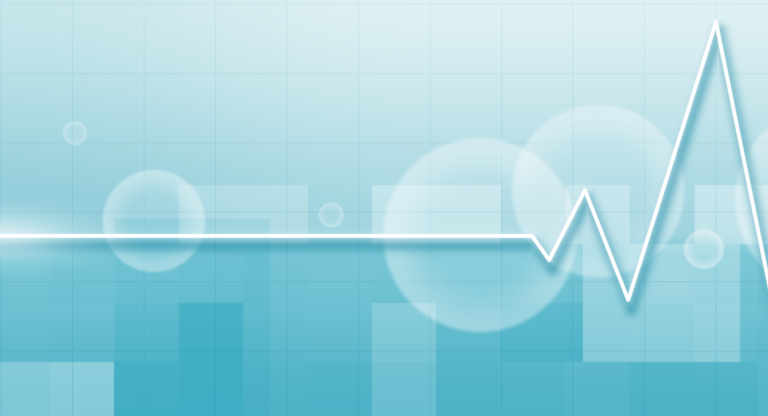
Give the GLSL for this background, as a Shadertoy shader.

```glsl
const vec2 SPAN = vec2(1.846, 1.0);
const vec3 SKY_TOP = vec3(0.875, 0.942, 0.952);
const vec3 SKY_LOW = vec3(0.600, 0.820, 0.867);
const vec3 WATER_TOP = vec3(0.480, 0.780, 0.840);
const vec3 WATER_LOW = vec3(0.310, 0.700, 0.780);
const vec3 DEEP = vec3(0.150, 0.640, 0.740);
const vec3 SHADOW = vec3(0.080, 0.520, 0.630);
const vec3 WHITE = vec3(1.0);
const float HORIZON = 0.433;
const vec2 TILE_SIZE = vec2(0.1548, 0.1418);
const vec2 TILE_ORIGIN = vec2(0.274, 0.130);
const float TILE_CONTRAST = 0.10;
const vec2 GRID_SIZE = vec2(0.1719, 0.1668);
const vec2 GRID_ORIGIN = vec2(0.0024, 0.156);
const float GRID_STRENGTH = 0.20;
const float TRACE_RADIUS = 0.0046;
const vec2 SHADOW_OFFSET = vec2(0.008, -0.022);

// Panels: left, bottom, right, top; positive tints lighten, negative deepen
const int PANELS = 11;
const vec4 PANEL[PANELS] = vec4[PANELS](
    vec4(0.274, 0.000, 0.649, 0.474), vec4(0.430, 0.413, 0.740, 0.555),
    vec4(0.894, 0.413, 1.204, 0.555), vec4(1.360, 0.413, 1.514, 0.555),
    vec4(1.670, 0.413, 1.900, 0.555), vec4(1.401, 0.130, 1.779, 0.413),
    vec4(-0.10, -0.10, 0.274, 0.130), vec4(0.430, -0.10, 0.584, 0.272),
    vec4(0.894, -0.10, 1.048, 0.272), vec4(1.204, 0.130, 1.401, 0.272),
    vec4(0.274, -0.10, 0.430, 0.130));
const float PANEL_TINT[PANELS] = float[PANELS](
    -0.16, 0.20, 0.30, 0.25, 0.34, 0.27, 0.28, -0.36, 0.15, -0.18, -0.30);

// Bubbles: centre, radius, opacity
const int BUBBLES = 7;
const vec4 BUBBLE[BUBBLES] = vec4[BUBBLES](
    vec4(0.180, 0.680, 0.029, 0.28), vec4(0.370, 0.469, 0.123, 0.36),
    vec4(0.796, 0.483, 0.030, 0.30), vec4(1.154, 0.435, 0.233, 0.38),
    vec4(1.438, 0.541, 0.207, 0.34), vec4(1.692, 0.401, 0.048, 0.38),
    vec4(1.995, 0.520, 0.228, 0.36));

const int KNOTS = 7;
const vec2 TRACE[KNOTS] = vec2[KNOTS](
    vec2(-0.1, 0.433), vec2(1.279, 0.433), vec2(1.320, 0.375),
    vec2(1.406, 0.543), vec2(1.510, 0.279), vec2(1.721, 0.947),
    vec2(1.880, 0.160));

float hash(vec2 cell) {
    vec3 h = fract(vec3(cell.xyx) * 0.1031);
    h += dot(h, h.yzx + 33.33);
    return fract((h.x + h.y) * h.z);
}

float boxDistance(vec2 p, vec4 box) {
    vec2 d = max(box.xy - p, p - box.zw);
    return max(d.x, d.y);
}

float segmentDistance(vec2 p, vec2 a, vec2 b) {
    vec2 ab = b - a;
    return length(p - a - ab * clamp(dot(p - a, ab) / dot(ab, ab), 0.0, 1.0));
}

float traceDistance(vec2 p) {
    float d = 10.0;
    for (int i = 0; i < KNOTS - 1; i++)
        d = min(d, segmentDistance(p, TRACE[i], TRACE[i + 1]));
    return d;
}

float coverage(float d, float soft) {
    return 1.0 - smoothstep(-soft, soft, d);
}

vec3 tint(vec3 base, float amount) {
    return mix(base, amount > 0.0 ? WHITE : DEEP, abs(amount));
}

vec3 backdrop(vec2 p) {
    vec3 sky = mix(SKY_LOW, SKY_TOP, smoothstep(0.30, 1.05, p.y));
    sky -= vec3(0.09, 0.04, 0.03) * (1.0 - smoothstep(0.0, 1.0, p.x));
    vec3 water = mix(WATER_LOW, WATER_TOP, smoothstep(0.0, HORIZON, p.y));
    return mix(water, sky, smoothstep(HORIZON - 0.05, HORIZON + 0.01, p.y));
}

void mainImage(out vec4 fragColor, in vec2 fragCoord) {
    vec2 p = fragCoord / iResolution.xy * SPAN;
    float aa = 1.0 / iResolution.y;
    vec3 color = backdrop(p);

    // Faint random tiles, then the distinct panels
    float variation = hash(floor((p - TILE_ORIGIN) / TILE_SIZE) + 17.0) - 0.5;
    color = tint(color, variation * TILE_CONTRAST * step(p.y, 0.413));
    for (int i = 0; i < PANELS; i++)
        color = tint(color, PANEL_TINT[i] * coverage(boxDistance(p, PANEL[i]), aa));

    // Thin ruled grid, fading upwards
    vec2 toLine = abs(fract((p - GRID_ORIGIN) / GRID_SIZE + 0.5) - 0.5) * GRID_SIZE;
    float grid = coverage(min(toLine.x, toLine.y) - 0.0008, aa);
    color = mix(color, SHADOW, grid * GRID_STRENGTH * mix(1.1, 0.4, p.y));

    // Bubbles brighten towards a soft rim
    for (int i = 0; i < BUBBLES; i++) {
        vec4 b = BUBBLE[i];
        float r = length(p - b.xy) / b.z;
        float body = mix(0.35, 1.0, smoothstep(0.45, 0.97, r));
        color = mix(color, WHITE, b.w * body * coverage(r - 1.0, 0.025 + aa / b.z));
    }

    // Pulse line with a cast shadow and a glow at the left edge
    float shade = traceDistance(p - SHADOW_OFFSET);
    color = mix(color, SHADOW, 0.48 * exp(-shade * shade * 3500.0));
    float d = traceDistance(p);
    vec2 flare = (p - vec2(0.0, HORIZON)) / vec2(0.18, 0.055);
    color = mix(color, WHITE, 0.6 * exp(-dot(flare, flare)));
    color = mix(color, WHITE, 0.35 * exp(-d * 110.0));
    color = mix(color, WHITE, coverage(d - TRACE_RADIUS, aa));

    fragColor = vec4(clamp(color, 0.0, 1.0), 1.0);
}
```
